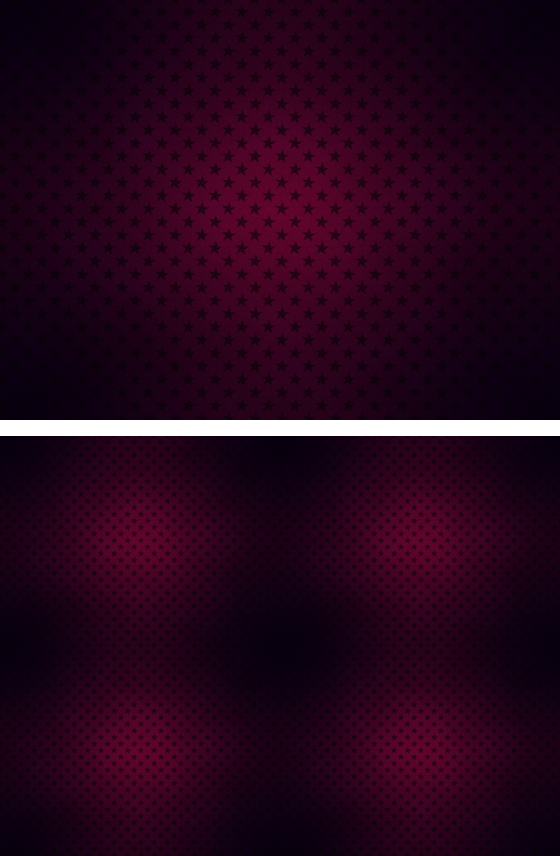
Top, the tile; bottom, the same tile 2 across and 2 down.
A Shadertoy shader for this pattern:

```glsl
// Staggered faceted five-point stars on dark magenta cloth with a soft central glow.

const float PI = 3.14159265;
const vec2 REPEATS = vec2(21.0, 16.0);       // whole repeats across and down
const vec2 LATTICE_SHIFT = vec2(0.07, 0.04); // in cells
const float TIP_RADIUS = 0.27;               // in cell heights
const float NOTCH_RADIUS = 0.115;
const float STAR_TILT = 0.1;                 // radians, clockwise

// Integer hash of a grid point, wrapped to the given period.
float hashWrapped(vec2 cell, vec2 period) {
    uvec2 k = uvec2(mod(cell, period));
    uint h = k.x * 1597334677u ^ k.y * 3812015801u;
    h = (h ^ (h >> 15)) * 2246822519u;
    h ^= h >> 13;
    return float(h & 65535u) / 65535.0;
}

// Value noise that repeats once over the canvas.
float noiseWrapped(vec2 uv, vec2 period) {
    vec2 p = uv * period;
    vec2 i = floor(p);
    vec2 f = fract(p);
    f = f * f * (3.0 - 2.0 * f);
    float low = mix(hashWrapped(i, period),
                    hashWrapped(i + vec2(1.0, 0.0), period), f.x);
    float high = mix(hashWrapped(i + vec2(0.0, 1.0), period),
                     hashWrapped(i + vec2(1.0, 1.0), period), f.x);
    return mix(low, high, f.y);
}

float cloudNoise(vec2 uv) {
    float sum = 0.0;
    float weight = 0.5;
    vec2 period = vec2(8.0, 6.0);
    for (int i = 0; i < 3; i++) {
        sum += weight * noiseWrapped(uv, period);
        weight *= 0.5;
        period *= 2.0;
    }
    return sum / 0.875;
}

// Offset to the nearest point of a lattice with alternate rows shifted by half.
vec2 nearestStar(vec2 cell, float cellAspect) {
    vec2 stretch = vec2(cellAspect, 1.0);
    vec2 a = (fract(cell + 0.5) - 0.5) * stretch;
    vec2 b = (fract(cell) - 0.5) * stretch;
    return dot(a, a) < dot(b, b) ? a : b;
}

// x: coverage of the star, y: share of its dark facet.
vec2 facetedStar(vec2 p, float tipRadius, float notchRadius, float tilt, float blur) {
    float halfSector = PI / 5.0;
    float angle = atan(p.x, p.y) - tilt;
    angle = mod(angle + halfSector, 2.0 * halfSector) - halfSector;
    float radius = length(p);
    vec2 q = radius * vec2(cos(angle), abs(sin(angle)));

    vec2 tip = vec2(tipRadius, 0.0);
    vec2 edge = notchRadius * vec2(cos(halfSector), sin(halfSector)) - tip;
    float dist = dot(q - tip, normalize(vec2(edge.y, -edge.x)));
    float coverage = 1.0 - smoothstep(-blur, blur, dist);

    // Facets meet along the arm ridges and along the notch lines.
    float seam = min(q.y, radius * sin(halfSector - abs(angle)));
    float darkFacet = 0.5 + 0.5 * sign(angle) * clamp(seam / blur, 0.0, 1.0);
    return vec2(coverage, darkFacet);
}

// Periodic glow: smooth across every canvas edge.
vec3 glowColor(vec2 uv) {
    vec2 wave = sin(PI * (uv - 0.5)) * vec2(1.2, 1.0);
    float reach = sqrt(dot(wave, wave) + 0.06);
    float glow = pow(max(1.0 - reach / 1.6, 0.0), 1.15);
    vec3 edgeColor = vec3(0.032, 0.0, 0.062);
    vec3 centerColor = vec3(0.46, 0.022, 0.2);
    return mix(edgeColor, centerColor, glow);
}

void mainImage(out vec4 fragColor, in vec2 fragCoord) {
    vec2 uv = fragCoord / iResolution.xy;

    // Cloth: glow, faint violet clouds and fine grain.
    vec3 color = glowColor(uv);
    float cloud = cloudNoise(uv) - 0.5;
    color *= 1.0 + 0.22 * cloud;
    color += vec3(0.012, 0.003, 0.022) * max(cloud, 0.0);
    float grain = noiseWrapped(uv, vec2(512.0, 384.0)) - 0.5;
    color *= 1.0 + 0.16 * grain;

    // Stars
    vec2 cellSize = iResolution.xy / REPEATS;
    vec2 cell = (uv - 0.5) * REPEATS - LATTICE_SHIFT;
    vec2 p = nearestStar(cell, cellSize.x / cellSize.y);
    float blur = max(0.8 / cellSize.y, 0.018);
    vec2 star = facetedStar(p, TIP_RADIUS, NOTCH_RADIUS, STAR_TILT, blur);
    vec3 lightInk = color * 0.6 + vec3(0.006, 0.003, 0.006);
    vec3 darkInk = color * 0.2 + vec3(0.018, 0.008, 0.018);
    float wear = 0.95 + 0.2 * cloud;
    color = mix(color, mix(lightInk, darkInk, star.y), star.x * wear);

    fragColor = vec4(clamp(color, 0.0, 1.0), 1.0);
}
```
